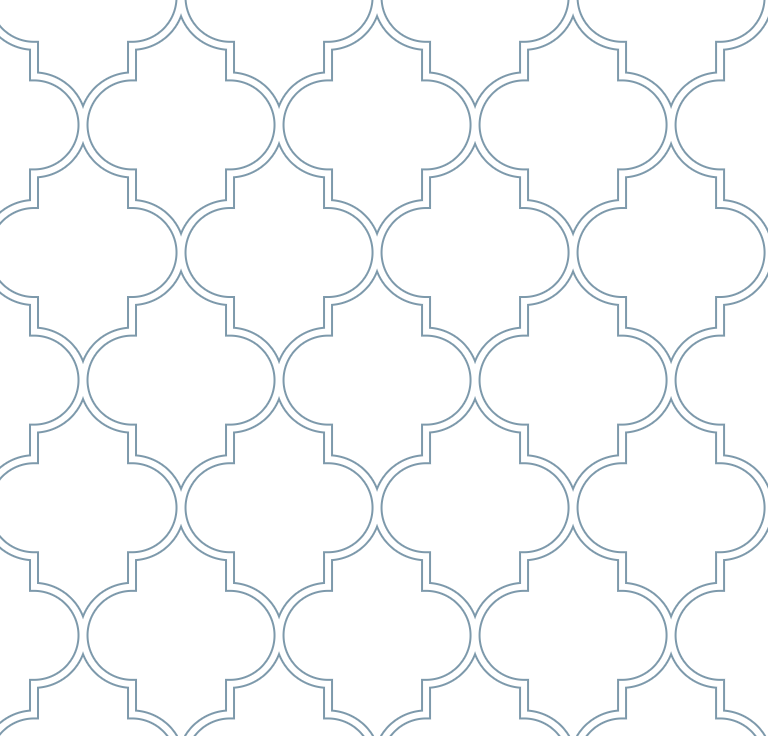
This pattern is drawn by a WebGL 2 fragment shader. Its source:

```glsl
#version 300 es
precision highp float;

uniform vec2 u_resolution;
out vec4 fragColor;

// Lengths are in tile widths
const float TILES_ACROSS = 3.918;
const vec2 PERIOD = vec2(1.0, 1.302);
const vec2 FIRST_CENTER = vec2(0.9235, 0.5135);
const float LOBE_OFFSET = 0.25;
const float LOBE_RADIUS = 0.2474;
const float HALF_GAP = 0.0204;
const float LINE_WIDTH = 0.0102;
const vec3 PAPER = vec3(1.0);
const vec3 INK = vec3(0.49, 0.60, 0.67);

// Signed distance to one quatrefoil tile, inset by half the gap
float tileDistance(vec2 p) {
    vec2 q = abs(p);
    // Side lobes joined into a horizontal capsule
    vec2 fromLobe = vec2(max(q.x - LOBE_OFFSET, 0.0), q.y);
    float lobes = length(fromLobe) - (LOBE_RADIUS - HALF_GAP);
    // Upright column, its ends carved by the lobes of adjacent rows
    vec2 carveCenter = vec2(LOBE_OFFSET, 0.5 * PERIOD.y);
    float carve = LOBE_RADIUS + HALF_GAP - length(q - carveCenter);
    float column = max(q.x - (LOBE_OFFSET - HALF_GAP), carve);
    return min(lobes, column);
}

// Offset from the nearest center of a rectangular lattice
vec2 latticeOffset(vec2 p) {
    return (fract(p / PERIOD + 0.5) - 0.5) * PERIOD;
}

void main() {
    float pixel = TILES_ACROSS / u_resolution.x;
    vec2 p = gl_FragCoord.xy * pixel - FIRST_CENTER;

    // Two interleaved lattices make the staggered rows
    float evenRows = abs(tileDistance(latticeOffset(p)));
    float oddRows = abs(tileDistance(latticeOffset(p + 0.5 * PERIOD)));
    float outline = min(evenRows, oddRows) - 0.5 * LINE_WIDTH;

    float coverage = clamp(0.5 - outline / pixel, 0.0, 1.0);
    fragColor = vec4(mix(PAPER, INK, coverage), 1.0);
}
```
